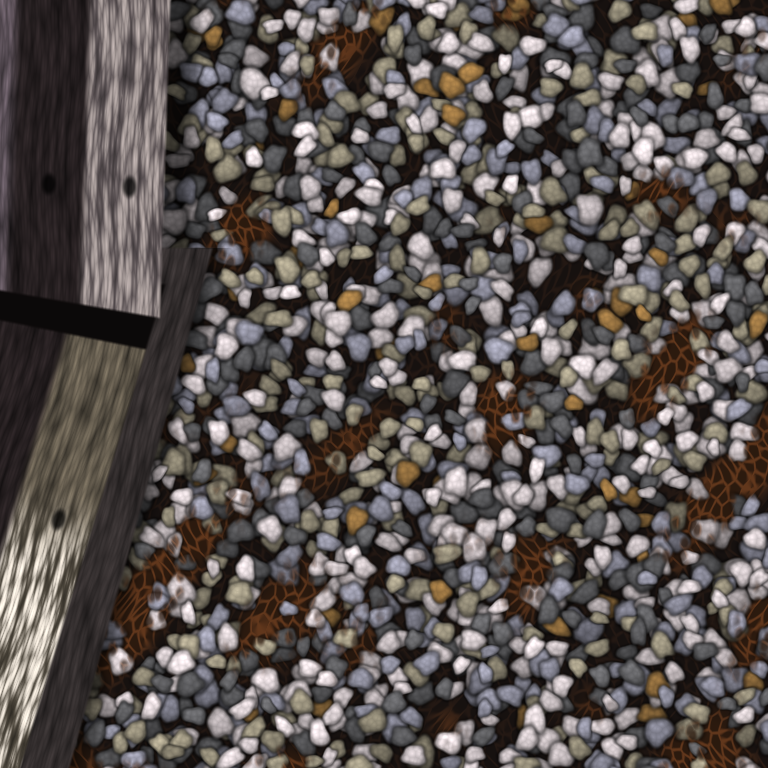
Give the GLSL for this texture, as a WebGL 2 fragment shader.

```glsl
#version 300 es
precision highp float;
// Rounded gravel with brown moss beside two weathered timber beams.

#define PEBBLES 27.0      // pebbles across the canvas
#define LAYERS 3          // stacked pebble layers
#define EDGE_SOFT 0.15    // pebble edge blur, relative to its radius
#define CONTACT 0.42      // darkness of the shadow around pebbles
#define MOSS_GAPS 0.80    // share of pebbles missing in moss
#define BOARD 0.105       // width of one board
#define BLUR 0.0025       // timber edge blur

uniform vec2 u_resolution;
out vec4 fragColor;

vec3 hash3(vec2 c) {
  vec3 q = fract(c.xyx * vec3(0.1031, 0.1030, 0.0973));
  q += dot(q, q.yxz + 33.33);
  return fract((q.xxy + q.yzz) * q.zyx);
}

mat2 rotation(float a) {
  return mat2(cos(a), sin(a), -sin(a), cos(a));
}

// Distances to the nearest and second nearest cell points
vec2 cellular(vec2 p) {
  vec2 cell = floor(p), nearest = vec2(9.0);
  for (int y = -1; y <= 1; y++)
    for (int x = -1; x <= 1; x++) {
      vec2 c = cell + vec2(x, y);
      float d = length(c + hash3(c).xy - p);
      nearest = d < nearest.x ? vec2(d, nearest.x) : vec2(nearest.x, min(nearest.y, d));
    }
  return nearest;
}

// Broad patches of moss, denser towards the bottom
float mossAmount(vec2 p) {
  float wave = sin(p.x * 15.0 + 2.0 * sin(p.y * 9.0)) * sin(p.y * 17.0 + 2.0 * sin(p.x * 8.0 + 1.0));
  wave += 0.4 * sin(p.x * 37.0 - p.y * 23.0) + 0.5 * (0.35 - p.y);
  return smoothstep(0.15, 1.0, wave);
}

vec3 stoneColour(float pick) {
  vec3 c = vec3(0.83, 0.79, 0.80);
  c = mix(c, vec3(0.56, 0.56, 0.62), step(0.32, pick));
  c = mix(c, vec3(0.37, 0.37, 0.38), step(0.55, pick));
  c = mix(c, vec3(0.60, 0.57, 0.49), step(0.75, pick));
  return mix(c, vec3(0.58, 0.44, 0.25), step(0.96, pick));
}

vec3 soil(vec2 p, float moss) {
  vec2 bent = p + 0.012 * sin(p.yx * 45.0 + vec2(0.0, 2.0));
  vec2 web = cellular(bent * vec2(75.0, 48.0));
  float strand = 1.0 - smoothstep(0.03, 0.35, web.y - web.x);
  vec3 ground = mix(vec3(0.085, 0.065, 0.06), vec3(0.17, 0.10, 0.055), moss);
  return ground + vec3(0.21, 0.115, 0.055) * strand * (0.25 + 0.75 * moss);
}

// Paints one layer of pebbles over the colour below
vec3 pebbles(vec3 col, vec2 p, float layer) {
  mat2 turn = rotation(0.4 + layer * 0.9);
  float scale = PEBBLES * (1.0 + 0.08 * layer);
  vec2 g = turn * p * scale, cell = floor(g);
  float mottle = cellular(p * 130.0 + layer * 7.0).x;
  for (int y = -1; y <= 1; y++)
    for (int x = -1; x <= 1; x++) {
      vec2 c = cell + vec2(x, y);
      vec3 h = hash3(c + layer * 57.0), k = hash3(c + layer * 57.0 + 311.0);
      vec2 centre = c + 0.15 + 0.7 * h.xy;
      float moss = mossAmount((centre * turn) / scale);
      if (h.z < max(0.14 + 0.13 * layer, MOSS_GAPS * moss)) continue;
      // Lumpy rounded outline
      vec2 offset = g - centre;
      float size = 0.34 + 0.20 * k.y;
      vec2 q = rotation(k.x * 6.283) * offset / (size * vec2(1.08, mix(0.62, 0.95, k.z)));
      float power = 2.0 + 1.1 * fract(k.x * 17.0), angle = atan(q.y, q.x);
      float r = pow(dot(pow(abs(q) + 1e-4, vec2(power)), vec2(1.0)), 1.0 / power);
      r *= 1.0 + 0.09 * sin(3.0 * angle + k.z * 40.0) + 0.04 * sin(5.0 * angle + k.y * 40.0);
      // Contact shadow, then the lit stone
      col *= mix(CONTACT, 1.0, smoothstep(0.85, 1.4, r));
      float light = dot(offset * turn, vec2(-0.35, 0.85)) / size;
      float tone = (0.86 + 0.24 * fract(k.z * 23.0)) * (0.78 + 0.12 * layer);
      tone *= (1.0 + 0.16 * light) * mix(1.06, 0.64, smoothstep(0.5, 1.05, r));
      vec3 stone = stoneColour(fract(k.y * 31.0 + k.x)) * tone * (1.08 - 0.22 * mottle);
      col = mix(col, stone, 1.0 - smoothstep(1.0 - EDGE_SOFT, 1.0 + EDGE_SOFT, r));
    }
  return col;
}

// Distance to the right of line a-b, and distance along it
vec2 lineFrame(vec2 p, vec2 a, vec2 b) {
  vec2 d = normalize(b - a);
  return vec2(dot(p - a, vec2(d.y, -d.x)), dot(p - a, d));
}

float inside(float d) { return smoothstep(-BLUR, BLUR, d); }

// Long streaks following the boards
float woodGrain(vec2 q) {
  q.x += 0.003 * sin(q.y * 21.0);
  return 0.6 * cellular(q * vec2(95.0, 9.0)).x + 0.4 * cellular(q * vec2(230.0, 30.0) + 5.0).x;
}

vec3 beam(vec2 q, vec3 face, float bleach) {
  float grain = woodGrain(q);
  float second = smoothstep(BOARD - 0.008, BOARD + 0.006, q.x);
  float third = smoothstep(0.19, 0.21, q.x);
  vec3 col = mix(face, vec3(0.76, 0.73, 0.69), bleach * smoothstep(0.65, 0.25, grain));
  col = mix(col, vec3(0.14, 0.115, 0.12), second);
  col = mix(col, vec3(0.34, 0.30, 0.33), third) * (1.5 - 1.15 * grain);
  vec2 hole = vec2(mod(q.x, BOARD) - 0.045, (q.y - 0.245) * 0.65);
  return col * mix(0.25, 1.0, smoothstep(0.005, 0.012, length(hole)));
}

void main() {
  vec2 p = gl_FragCoord.xy / u_resolution.y;
  float moss = mossAmount(p);
  vec3 ground = soil(p, moss), col = ground;
  for (int i = 0; i < LAYERS; i++) col = pebbles(col, p, float(i));
  float tuft = smoothstep(0.5, 0.15, cellular(p * vec2(60.0, 38.0) + 3.0).x);
  col = mix(col, ground, 0.75 * moss * tuft);

  vec2 upper = lineFrame(p, vec2(0.222, 1.0), vec2(0.208, 0.586));
  vec2 lower = lineFrame(p, vec2(0.19, 0.545), vec2(0.026, 0.0));
  vec2 strip = lineFrame(p, vec2(0.277, 0.677), vec2(0.09, 0.0));
  float upperEnd = -lineFrame(p, vec2(0.0, 0.622), vec2(0.208, 0.586)).x;
  float lowerEnd = lineFrame(p, vec2(0.0, 0.583), vec2(0.19, 0.545)).x;

  // Shade beside the timber, then the dark strip and the gap
  float shade = p.y > 0.677 ? upper.x + 0.025 : strip.x;
  col *= mix(1.0, 0.4, smoothstep(-0.03, 0.005, shade));
  vec3 stripColour = vec3(0.19, 0.17, 0.17) * (1.45 - woodGrain(strip));
  col = mix(col, stripColour, inside(strip.x) * inside(0.677 - p.y));
  col = mix(col, vec3(0.045, 0.035, 0.035), inside(lower.x) * inside(0.63 - p.y));

  // Beams
  float bleach = smoothstep(0.2, 0.32, lower.y);
  col = mix(col, beam(lower, vec3(0.36, 0.33, 0.28), bleach), inside(lower.x) * inside(lowerEnd));
  col = mix(col, beam(upper, vec3(0.42, 0.38, 0.39), 0.35), inside(upper.x) * inside(upperEnd));
  fragColor = vec4(col, 1.0);
}
```
